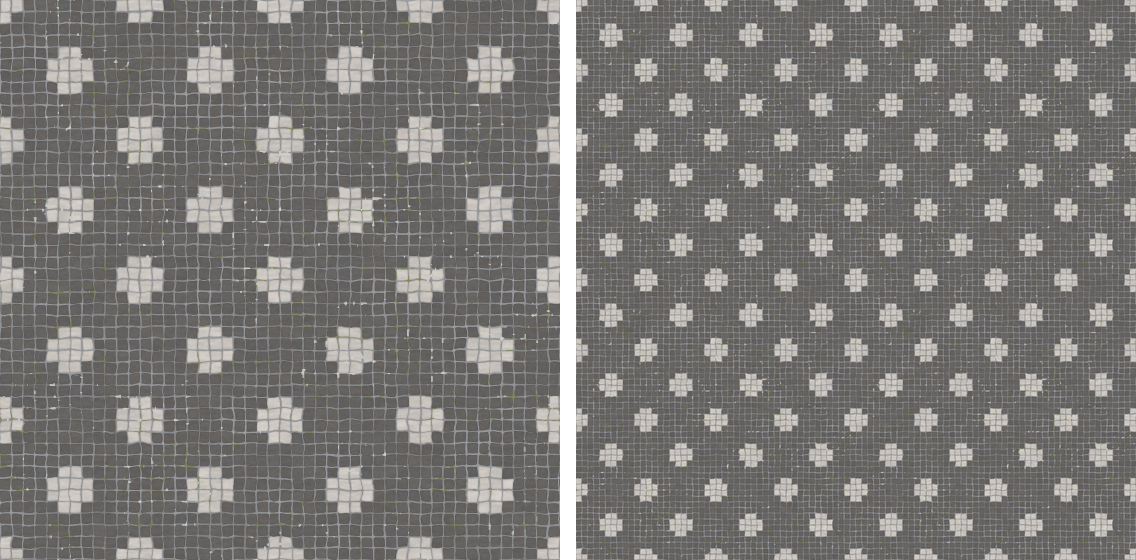
Left, the tile; right, the same tile 2 across and 2 down.
Give the GLSL for this pattern, as a WebGL 1 fragment shader.

```glsl
precision highp float;
// Small square paving stones, 48 by 48, in dark grey with staggered pale dots.
// Each dot is a 4 by 4 block without its corners, on a 12-stone lattice.
// Wrapping noise bends the joints and adds grain, worn mortar, moss and chips.

uniform vec2 u_resolution;

const float STONES = 48.0;

float hash(vec2 p) {
  vec3 q = fract(vec3(p.xyx) * 0.1031);
  q += dot(q, q.yzx + 33.33);
  return fract((q.x + q.y) * q.z);
}

// Value noise that wraps after a whole number of cells per axis.
float noise(vec2 uv, vec2 cells, float seed) {
  vec2 p = uv * cells;
  vec2 i = floor(p);
  vec2 f = fract(p);
  f = f * f * (3.0 - 2.0 * f);
  vec2 a = mod(i, cells) + seed;
  vec2 b = mod(i + 1.0, cells) + seed;
  return mix(mix(hash(a), hash(vec2(b.x, a.y)), f.x),
             mix(hash(vec2(a.x, b.y)), hash(b), f.x), f.y);
}

// Half width of the joint on the lower side of a stone, shared by both neighbours.
float jointGap(vec2 stone, float seed) {
  return mix(0.012, 0.075, sqrt(hash(mod(stone, STONES) + seed)));
}

// Signed distance to the rounded outline of one stone, in stone widths.
float stoneDistance(vec2 stone, vec2 local) {
  vec2 low = vec2(jointGap(stone, 71.0), jointGap(stone, 139.0));
  vec2 high = 1.0 - vec2(jointGap(stone + vec2(1.0, 0.0), 71.0),
                         jointGap(stone + vec2(0.0, 1.0), 139.0));
  float radius = 0.08 + 0.1 * hash(mod(stone, STONES) + 211.0);
  vec2 q = abs(local - 0.5 * (low + high)) - 0.5 * (high - low) + radius;
  return length(max(q, 0.0)) + min(max(q.x, q.y), 0.0) - radius;
}

// 1 inside a 4 by 4 block without corners, centred on the lattice corners.
float dotMask(vec2 stone) {
  vec2 d = abs(mod(stone + 6.5, 12.0) - 6.0);
  return step(max(d.x, d.y), 2.0) * step(d.x + d.y, 2.5);
}

void main() {
  vec2 uv = gl_FragCoord.xy / u_resolution;
  float pixel = STONES / min(u_resolution.x, u_resolution.y);

  // Hand-laid wobble of the joints
  vec2 bend = vec2(noise(uv, vec2(40.0), 3.0), noise(uv, vec2(40.0), 57.0)) - 0.5;
  vec2 ripple = vec2(noise(uv, vec2(110.0), 9.0), noise(uv, vec2(110.0), 83.0)) - 0.5;
  vec2 p = uv * STONES + 0.2 * bend + 0.08 * ripple;
  vec2 stone = floor(p);
  vec2 id = mod(stone, STONES);
  float edge = stoneDistance(stone, p - stone);

  // Stone faces: own shade, wavy layers and fine grain
  float pale = max(dotMask(id), dotMask(id + 6.0));
  float shade = hash(id + 17.0) - 0.5;
  float layers = noise(uv + 0.003 * bend, vec2(64.0, 230.0), 29.0) - 0.5;
  float grain = noise(uv, vec2(340.0), 5.0) - 0.5;
  vec3 face = mix(vec3(0.393, 0.383, 0.376), vec3(0.795, 0.773, 0.752), pale);
  face += mix(0.022, 0.04, pale) * shade + mix(0.025, 0.06, pale) * layers + 0.025 * grain;
  face += vec3(0.008, 0.0, -0.008) * (hash(id + 43.0) - 0.5);
  face *= 1.0 - 0.06 * smoothstep(-0.14, 0.0, edge);

  // Mortar: cool grey, dirty in patches
  float dirt = noise(uv, vec2(22.0), 101.0);
  float fine = noise(uv, vec2(190.0), 37.0);
  vec3 mortar = mix(vec3(0.63, 0.64, 0.66), vec3(0.48, 0.48, 0.48), 0.6 * dirt + 0.4 * fine);

  // Moss and bright chips caught in the joints
  float moss = smoothstep(0.66, 0.8, noise(uv, vec2(31.0), 151.0)) * smoothstep(0.45, 0.7, fine);
  mortar = mix(mortar, vec3(0.47, 0.51, 0.30), 0.75 * moss);
  float chip = smoothstep(0.84, 0.94, noise(uv, vec2(144.0), 63.0))
             * smoothstep(0.55, 0.75, noise(uv, vec2(18.0), 191.0));
  mortar = mix(mortar, vec3(0.82, 0.85, 0.84), chip);

  float joint = smoothstep(-0.5 * pixel - 0.01, 0.5 * pixel + 0.01, edge);
  vec3 color = mix(face, mortar, joint * mix(1.0, 0.75, dirt));

  // A few chips spill over the stone rims
  float rim = smoothstep(-0.16, -0.04, edge);
  color = mix(color, vec3(0.78, 0.80, 0.78), 0.7 * chip * rim);

  gl_FragColor = vec4(color, 1.0);
}
```
